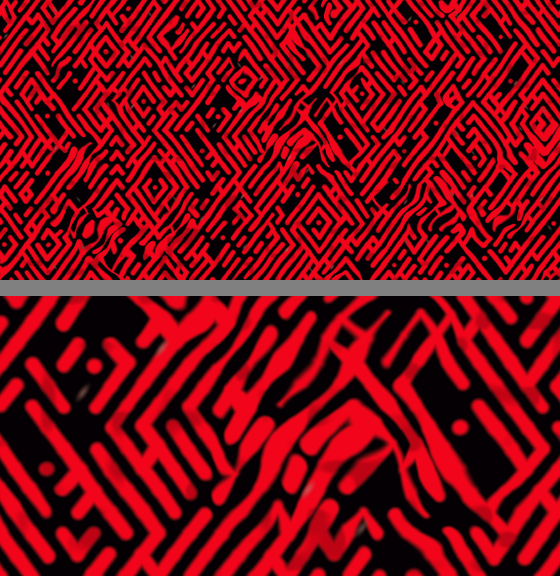
Top, the full canvas; bottom, a detail of the centre.
Write a Shadertoy shader that draws this pattern.

```glsl
// Red maze of slanted bars, chevrons and nested diamonds on black.
// Capsules join the nodes of a skewed lattice; each link follows the rings around
// the nearest scattered centre, with random cuts, bridges and small molten spots.

const vec3 BLACK = vec3(0.02, 0.00, 0.01);
const vec3 RED = vec3(0.95, 0.015, 0.10);
const vec3 EDGE_TINT = vec3(0.0, 0.03, 0.015);
const float SPACING = 0.0318;   // lattice step in canvas heights
const float SLANT = 0.93;       // angle of the bars in radians
const float BAR_RADIUS = 0.26;  // the lengths below are in lattice steps
const float EDGE_SOFT = 0.115;
const float JOIN_SOFT = 0.09;
const float BLOCK = 7.5;        // mean distance between diamond centres
const float CUT_CHANCE = 0.14;
const float BRIDGE_CHANCE = 0.09;
const float WARP = 0.13;
const float MOLTEN_WARP = 0.50;
const float SPECK_CELL = 2.6;
const float SPECK_CHANCE = 0.12;

vec2 hash2(vec2 p) {
    vec3 h = fract(p.xyx * vec3(0.1031, 0.1030, 0.0973));
    h += dot(h, h.yzx + 33.33);
    return fract((h.xx + h.yz) * h.zy);
}

// Two channels of smooth value noise
vec2 noise2(vec2 p) {
    vec2 i = floor(p), f = fract(p);
    f = f * f * (3.0 - 2.0 * f);
    return mix(mix(hash2(i), hash2(i + vec2(1, 0)), f.x),
               mix(hash2(i + vec2(0, 1)), hash2(i + vec2(1, 1)), f.x), f.y);
}

float softMin(float a, float b) {
    float h = max(JOIN_SOFT - abs(a - b), 0.0) / JOIN_SOFT;
    return min(a, b) - 0.25 * h * h * JOIN_SOFT;
}

float segmentDistance(vec2 p, vec2 dir) {
    return length(p - dir * clamp(dot(p, dir), 0.0, 1.0));
}

// Nearest centre (xy) and its preference for one bar direction (z)
vec3 nearestCentre(vec2 node) {
    vec2 block = floor(node / BLOCK);
    vec3 found = vec3(0.0);
    float best = 1e5;
    for (int y = -1; y <= 1; y++)
    for (int x = -1; x <= 1; x++) {
        vec2 b = block + vec2(x, y);
        vec2 centre = floor((b + hash2(b + 71.0)) * BLOCK);
        vec2 d = abs(node - centre);
        float reach = max(d.x, d.y);
        if (reach < best) {
            best = reach;
            float kind = hash2(b + 19.0).x;
            found = vec3(centre, kind < 0.5 ? 1.0 : (kind < 0.83 ? 4.0 : 0.25));
        }
    }
    return found;
}

bool linked(bool onRing, float chance) {
    return onRing ? chance > CUT_CHANCE : chance < BRIDGE_CHANCE;
}

// Distance to the centre lines of the maze
float mazeDistance(vec2 p, mat2 basis, mat2 toLattice) {
    vec2 cell = floor(toLattice * p);
    float dist = 1e5;
    for (int y = -1; y <= 1; y++)
    for (int x = -1; x <= 1; x++) {
        vec2 node = cell + vec2(x, y);
        vec3 centre = nearestCentre(node);
        vec2 chance = hash2(node + 137.0);
        vec2 a = abs(node + vec2(0.5, 0.0) - centre.xy);
        vec2 b = abs(node + vec2(0.0, 0.5) - centre.xy);
        vec2 local = p - basis * node;
        if (node == centre.xy)
            dist = softMin(dist, length(local));
        if (linked(a.x < a.y * centre.z, chance.x))
            dist = softMin(dist, segmentDistance(local, basis[0]));
        if (linked(b.y * centre.z < b.x, chance.y))
            dist = softMin(dist, segmentDistance(local, basis[1]));
    }
    return dist;
}

void mainImage(out vec4 fragColor, in vec2 fragCoord) {
    vec2 p = fragCoord / iResolution.y / SPACING;
    float pixel = 1.0 / (iResolution.y * SPACING);
    mat2 basis = mat2(cos(SLANT), sin(SLANT), -cos(SLANT), sin(SLANT));

    // Bend the bars a little, and more inside the small molten spots
    float molten = smoothstep(0.64, 0.84, noise2(p * 0.30 + 40.0).x);
    vec2 bend = noise2(p * 0.45 + 9.0) - 0.5;
    vec2 warped = p + bend * mix(WARP, MOLTEN_WARP, molten) * 2.0;

    // Bars, with uneven width
    vec2 swell = noise2(p * 0.7 + 23.0) - 0.5;
    float radius = BAR_RADIUS + swell.x * mix(0.06, 0.42, molten);
    float dist = mazeDistance(warped, basis, inverse(basis)) - radius;
    float soft = max(EDGE_SOFT, 0.7 * pixel);
    float bar = 1.0 - smoothstep(-soft, soft, dist);

    // Uneven red and tinted edges
    float shade = mix(0.78, 1.0, smoothstep(0.10, 0.30, noise2(p * 1.1 + 61.0).y));
    vec3 colour = mix(BLACK, RED * shade, bar) + EDGE_TINT * 4.0 * bar * (1.0 - bar);

    // Sparse pale slivers
    vec2 speckId = floor(p / SPECK_CELL);
    vec2 pick = hash2(speckId + 211.0);
    vec2 offset = p - (speckId + 0.25 + 0.5 * hash2(speckId + 307.0)) * SPECK_CELL;
    vec2 along = basis[pick.y < 0.5 ? 0 : 1];
    vec2 speck = vec2(dot(offset, along), dot(offset, vec2(-along.y, along.x)));
    float sliver = length(speck * vec2(0.4, 1.0)) - 0.10;
    float speckMask = (1.0 - smoothstep(-soft, soft, sliver)) * step(pick.x, SPECK_CHANCE);
    vec3 speckColour = mix(vec3(0.75, 0.42, 0.40), vec3(0.24, 0.30, 0.22), pick.y);
    colour = mix(colour, speckColour, 0.7 * speckMask);

    fragColor = vec4(colour, 1.0);
}
```
